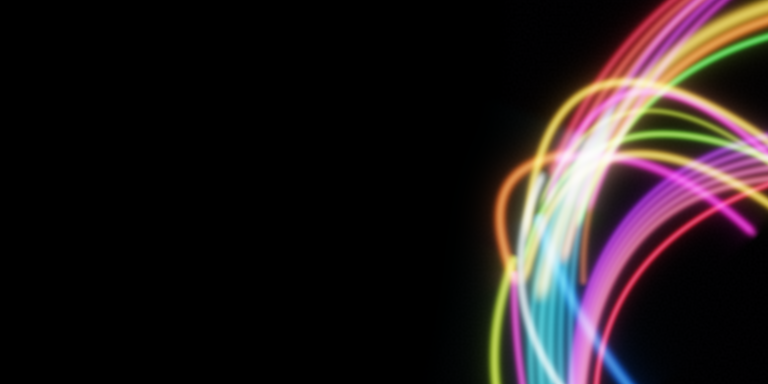
Give the GLSL for this background, as a WebGL 1 fragment shader.

```glsl
precision highp float;
// Neon light trails: glowing coloured arcs sweeping over black at the right.

uniform vec2 u_resolution;

const vec3 RED = vec3(0.95, 0.06, 0.16);
const vec3 ORANGE = vec3(1.0, 0.32, 0.07);
const vec3 YELLOW = vec3(0.95, 0.72, 0.13);
const vec3 LIME = vec3(0.6, 0.8, 0.08);
const vec3 GREEN = vec3(0.1, 0.8, 0.16);
const vec3 CYAN = vec3(0.06, 0.62, 0.7);
const vec3 BLUE = vec3(0.03, 0.3, 0.9);
const vec3 VIOLET = vec3(0.5, 0.04, 0.85);
const vec3 MAGENTA = vec3(0.9, 0.04, 0.7);
const vec3 PALE = vec3(0.65, 0.75, 0.8);

// Gradient noise
vec2 gradient(vec2 cell) {
  float angle = 6.2832 * fract(sin(dot(cell, vec2(127.1, 311.7))) * 43758.5);
  return vec2(cos(angle), sin(angle));
}

float gradientNoise(vec2 p) {
  vec2 i = floor(p), f = fract(p), s = f * f * (3.0 - 2.0 * f);
  vec2 e = vec2(1.0, 0.0);
  float low = mix(dot(gradient(i), f), dot(gradient(i + e), f - e), s.x);
  float high = mix(dot(gradient(i + e.yx), f - e.yx),
                   dot(gradient(i + 1.0), f - 1.0), s.x);
  return mix(low, high, s.y);
}

// Distance and curve parameter at parameter t of a quadratic curve
vec2 probe(vec2 offset, vec2 slope, vec2 bend, float t) {
  t = clamp(t, 0.0, 1.0);
  return vec2(length(offset + (2.0 * slope + bend * t) * t), t);
}

// Nearest point on the quadratic curve from a, through mid, to c
vec2 nearestOnArc(vec2 p, vec2 a, vec2 mid, vec2 c) {
  vec2 control = 2.0 * mid - 0.5 * (a + c);
  vec2 slope = control - a, bend = a - 2.0 * control + c, offset = a - p;
  float k = 1.0 / dot(bend, bend);
  float kx = k * dot(slope, bend);
  float ky = k * (2.0 * dot(slope, slope) + dot(offset, bend)) / 3.0;
  float kz = k * dot(offset, slope);
  float u = ky - kx * kx;
  float q = kx * (2.0 * kx * kx - 3.0 * ky) + kz;
  float h = q * q + 4.0 * u * u * u;
  if (h >= 0.0) {
    vec2 x = 0.5 * (vec2(1.0, -1.0) * sqrt(h) - q);
    vec2 root = sign(x) * pow(abs(x), vec2(1.0 / 3.0));
    return probe(offset, slope, bend, root.x + root.y - kx);
  }
  float z = sqrt(-u);
  float v = acos(clamp(q / (2.0 * u * z), -1.0, 1.0)) / 3.0;
  float m = cos(v), n = sin(v) * 1.732;
  vec2 first = probe(offset, slope, bend, 2.0 * m * z - kx);
  vec2 second = probe(offset, slope, bend, -(n + m) * z - kx);
  return first.x < second.x ? first : second;
}

// One trail: bright core, soft halo and tapered ends
vec3 trail(vec2 p, vec2 a, vec2 mid, vec2 c, vec3 color, float width) {
  vec2 near = nearestOnArc(p, a, mid, c);
  float taper = smoothstep(0.0, 0.05, near.y) * smoothstep(0.0, 0.05, 1.0 - near.y);
  float r = near.x / width;
  float core = exp(-r * r), halo = 0.22 * exp(-r * 0.45);
  return taper * (color * (core + halo) + 0.12 * core * core);
}

// Arcs that come in from the upper right
vec3 upperSweep(vec2 p) {
  vec3 light = vec3(0.0);
  for (int i = 0; i < 3; i++) {
    float k = float(i);
    vec2 shift = vec2(0.028, -0.006) * k;
    light += trail(p, vec2(1.82, 1.05) + shift, vec2(1.59, 0.83) + shift,
                   vec2(1.43, 0.53) + shift, mix(RED, ORANGE, 0.4 * k), 0.011) * 0.65;
    light += trail(p, vec2(1.88, 1.05) + shift, vec2(1.65, 0.81) + shift,
                   vec2(1.47, 0.45) + shift, mix(VIOLET, MAGENTA, 0.3 * k), 0.01) * 0.6;
  }
  light += trail(p, vec2(2.06, 1.0), vec2(1.64, 0.74), vec2(1.40, 0.2), YELLOW, 0.018);
  light += trail(p, vec2(2.06, 0.965), vec2(1.68, 0.74), vec2(1.46, 0.3), ORANGE, 0.013);
  light += trail(p, vec2(2.06, 0.92), vec2(1.70, 0.74), vec2(1.5, 0.4), GREEN, 0.009);
  return light;
}

// Arcs that bend over the crown and fall to the right
vec3 crown(vec2 p) {
  vec3 light = trail(p, vec2(1.37, 0.36), vec2(1.56, 0.775), vec2(2.06, 0.59), YELLOW, 0.011);
  light += trail(p, vec2(1.42, 0.45), vec2(1.66, 0.76), vec2(2.06, 0.54), MAGENTA, 0.01);
  light += trail(p, vec2(1.40, 0.45), vec2(1.66, 0.71), vec2(2.06, 0.53), LIME, 0.008) * 0.5;
  light += trail(p, vec2(1.36, 0.3), vec2(1.60, 0.63), vec2(2.06, 0.56), mix(GREEN, LIME, 0.5), 0.009);
  light += trail(p, vec2(1.36, 0.25), vec2(1.60, 0.59), vec2(2.06, 0.43), YELLOW, 0.011);
  light += trail(p, vec2(1.35, 0.25), vec2(1.315, 0.50), vec2(1.50, 0.60), ORANGE, 0.013);
  return light + trail(p, vec2(1.44, 0.58), vec2(1.70, 0.565), vec2(1.975, 0.38), MAGENTA, 0.012);
}

// Cool column on the left and the inner pink sweep
vec3 lowerSweep(vec2 p) {
  vec3 light = trail(p, vec2(1.53, 0.66), vec2(1.43, 0.3), vec2(1.43, -0.09), CYAN, 0.045) * 0.5;
  for (int i = 0; i < 5; i++) {
    float k = float(i) / 4.0;
    light += trail(p, vec2(1.61 - 0.03 * k, 0.74 - 0.1 * k), vec2(1.42 + 0.08 * k, 0.36),
                   vec2(1.39 + 0.1 * k, -0.06), mix(CYAN, BLUE, 0.35 * k), 0.01) * 0.5;
    light += trail(p, vec2(2.07, 0.66 - 0.12 * k), vec2(1.635 + 0.035 * k, 0.43 - 0.05 * k),
                   vec2(1.485 + 0.03 * k, -0.06), mix(VIOLET, vec3(1.0, 0.3, 0.45), k), 0.01) * 0.65;
  }
  light += trail(p, vec2(2.06, 0.54), vec2(1.68, 0.31), vec2(1.55, -0.06), RED, 0.008);
  light += trail(p, vec2(1.345, 0.34), vec2(1.292, 0.14), vec2(1.30, -0.06), LIME, 0.012);
  light += trail(p, vec2(1.34, 0.3), vec2(1.345, 0.13), vec2(1.37, -0.06), MAGENTA, 0.01) * 0.8;
  light += trail(p, vec2(1.40, 0.45), vec2(1.50, 0.20), vec2(1.68, -0.06), BLUE, 0.016);
  light += trail(p, vec2(1.60, 0.62), vec2(1.535, 0.45), vec2(1.52, 0.25), ORANGE, 0.01) * 0.4;
  return light + trail(p, vec2(1.42, 0.56), vec2(1.36, 0.24), vec2(1.50, -0.06), PALE, 0.011);
}

void main() {
  vec2 p = gl_FragCoord.xy / u_resolution * vec2(2.0, 1.0);
  vec3 light = upperSweep(p) + crown(p) + lowerSweep(p);
  // Faint grain in the dark air around the trails
  float air = smoothstep(1.12, 1.24, p.x + 0.3 * max(0.0, 0.6 - p.y) - 0.12);
  light += air * vec3(0.007, 0.006, 0.009) * (1.0 + gradientNoise(p * 140.0));
  vec3 color = 1.0 - exp(-1.5 * light);
  gl_FragColor = vec4(max(color - 0.006, 0.0), 1.0);
}
```
